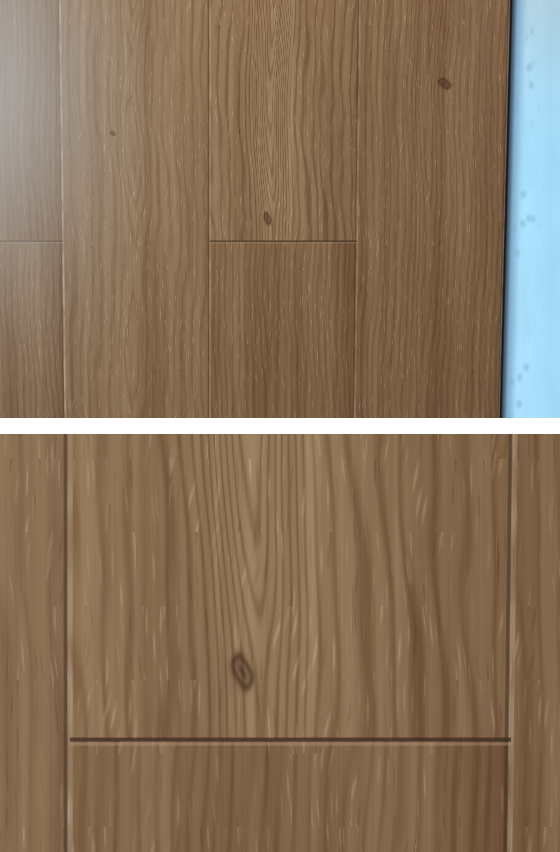
Top: the whole. Bottom: its middle third, enlarged.
Give the GLSL for this texture, as a Shadertoy shader.

```glsl
float hash(vec2 p) {
    return fract(sin(dot(p, vec2(127.1, 311.7))) * 4375.85);
}

// Distance to the nearest scattered point
float cells(vec2 p) {
    float nearest = 2.0;
    for (int j = -1; j <= 1; j++)
        for (int i = -1; i <= 1; i++) {
            vec2 cell = floor(p) + vec2(i, j);
            vec2 point = cell + vec2(hash(cell), hash(cell + 37.0));
            nearest = min(nearest, length(p - point));
        }
    return nearest;
}

// Layered sines, each bent by the sum of those before it
float streaks(vec2 p, float seed) {
    float sum = 0.0, amp = 0.5;
    for (int i = 0; i < 6; i++) {
        sum += amp * sin(p.x + seed * 9.0 + 0.9 * sin(p.y + float(i) * 2.3 + seed) + sum * 2.0);
        p = p * vec2(1.83, 1.25) + 1.7;
        amp *= 0.74;
    }
    return sum;
}

// Soft line of a given half width
float line(float d, float halfWidth) {
    float pixel = 1.0 / iResolution.y;
    return 1.0 - smoothstep(halfWidth - pixel, halfWidth + pixel, abs(d));
}

vec3 wood(vec2 p, vec2 local, vec2 id) {
    float seed = hash(id + 5.0);
    bool figured = id == vec2(0, 1) || id.x == -1.0;
    float figure = figured ? 1.0 : 0.25;

    // Knots push the growth rings aside
    vec3 knots[3] = vec3[3](vec3(0.640, 0.477, 0.010), vec3(1.064, 0.800, 0.017), vec3(0.270, 0.681, 0.008));
    float knot = 0.0, bend = 0.0;
    for (int i = 0; i < 3; i++) {
        vec2 q = (p - knots[i].xy) / knots[i].z;
        q.y *= i == 0 ? 0.6 : 1.15;
        float r = length(q + 0.15 * sin(q.yx * 3.0));
        knot = max(knot, (1.0 - smoothstep(0.5, 1.3, r)) * (0.75 + 0.25 * cos(r * 9.0)));
        bend += exp(-0.12 * r * r);
    }

    // Straight rings that arch around the heart of the board
    float d = local.x - (id.x == 0.0 ? 0.148 : 0.17) + 0.006 * sin(p.y * 9.0 + seed * 6.0);
    float heart = exp(-d * d * 900.0) * figure;
    float arch = id.x == -1.0 ? 5.0 * sin(p.y * 13.0) + 12.0 * p.y : 62.0 * p.y;
    float wave = 0.9 * sin(p.y * 17.0 + d * 30.0) + 0.5 * sin(p.y * 41.0 + d * 70.0);
    float phase = sqrt(d * d + 0.00002) * (figured ? 270.0 : 430.0) - arch * heart + wave
        + 2.0 * bend + 2.2 * streaks(vec2(d * 22.0, p.y * 2.0), seed);
    float rings = pow(0.5 + 0.5 * sin(phase), 3.0);

    // Broad bands, fine fibres and open pores
    float bands = streaks(vec2(local.x * 34.0, p.y * 1.6), seed * 4.0);
    float fibres = streaks(vec2(local.x * 260.0, p.y * 9.0), seed + 2.0);
    float pores = 1.0 - smoothstep(0.05, 0.32, cells(vec2(local.x * 190.0 + wave, p.y * 17.0)));
    float patches = streaks(vec2(local.x * 9.0, p.y * 5.0), seed + 7.0);

    float tone = (figured ? 0.52 : 0.36) + 0.15 * bands + 0.08 * fibres + 0.07 * patches;
    tone += 0.2 * heart * (id.x == 0.0 ? 1.0 : 0.3);
    tone -= rings * (id.x == 0.0 && figured ? 0.36 : 0.2);
    vec3 color = mix(vec3(0.43, 0.31, 0.21), vec3(0.65, 0.55, 0.42), clamp(tone, -0.2, 1.2));
    color += pores * (hash(floor(local * vec2(190.0, 17.0))) - 0.35) * 0.14;
    return mix(color, vec3(0.27, 0.18, 0.12), 0.75 * knot);
}

vec3 wall(vec2 p, float gap) {
    vec3 color = mix(vec3(0.66, 0.87, 0.98), vec3(0.70, 0.82, 0.88), smoothstep(0.65, 1.1, p.y));
    float smudge = streaks(p * vec2(21.0, 17.0), 3.0);
    color += 0.018 * smudge;
    color -= 0.09 * smoothstep(0.3, 0.05, cells(p * vec2(26.0, 19.0))) * smoothstep(0.1, 0.8, smudge);
    color = mix(vec3(0.49, 0.66, 0.78), color, smoothstep(0.012, 0.045, gap));
    color = mix(vec3(0.27, 0.34, 0.40), color, smoothstep(0.006, 0.020, gap));
    return mix(vec3(0.10, 0.10, 0.11), color, smoothstep(0.003, 0.008, gap));
}

void mainImage(out vec4 fragColor, in vec2 fragCoord) {
    vec2 uv = fragCoord / iResolution.xy;
    vec2 p = vec2(uv.x * 1.34, uv.y);

    // Boards widen slightly toward the top
    float u = (uv.x - 0.375) / mix(0.2585, 0.268, uv.y);
    float column = floor(u);
    bool jointed = mod(column, 2.0) < 0.5;
    vec2 id = vec2(column, jointed ? step(0.423, p.y) : 0.0);
    vec3 color = wood(p, vec2(fract(u) * 0.355, p.y), id);

    // Bevelled seams: a pale lip beside a dark groove
    float side = (u - round(u)) * 0.355;
    float bright = round(u) == -1.0 ? 0.85 : 0.45;
    float worn = 0.75 + 0.25 * sin(p.y * 23.0 + 2.0 * sin(p.y * 51.0 + u));
    color = mix(color, vec3(0.28, 0.20, 0.15), 0.6 * line(side + 0.0035, 0.0016));
    color = mix(color, vec3(0.76, 0.69, 0.58), bright * worn * line(side, 0.0022));
    if (jointed) {
        color = mix(color, vec3(0.70, 0.60, 0.48), 0.4 * line(p.y - 0.4195, 0.0014));
        color = mix(color, vec3(0.23, 0.17, 0.13), 0.75 * line(p.y - 0.423, 0.0016));
    }

    // Window glare at the upper left, dimmer light toward the floor edge
    vec2 glare = (p - vec2(-0.02, 0.78)) * vec2(3.6, 1.9);
    color *= 0.95 + 0.09 * p.y - 0.04 * smoothstep(0.5, 1.2, p.x);
    color = mix(color, vec3(0.71, 0.71, 0.71), 0.78 * exp(-dot(glare, glare)));

    float gap = (u - 2.0) * 0.355;
    float pixel = 1.0 / iResolution.y;
    color = mix(color, wall(p, gap), smoothstep(-pixel, pixel, gap));
    fragColor = vec4(clamp(color, 0.0, 1.0), 1.0);
}
```
